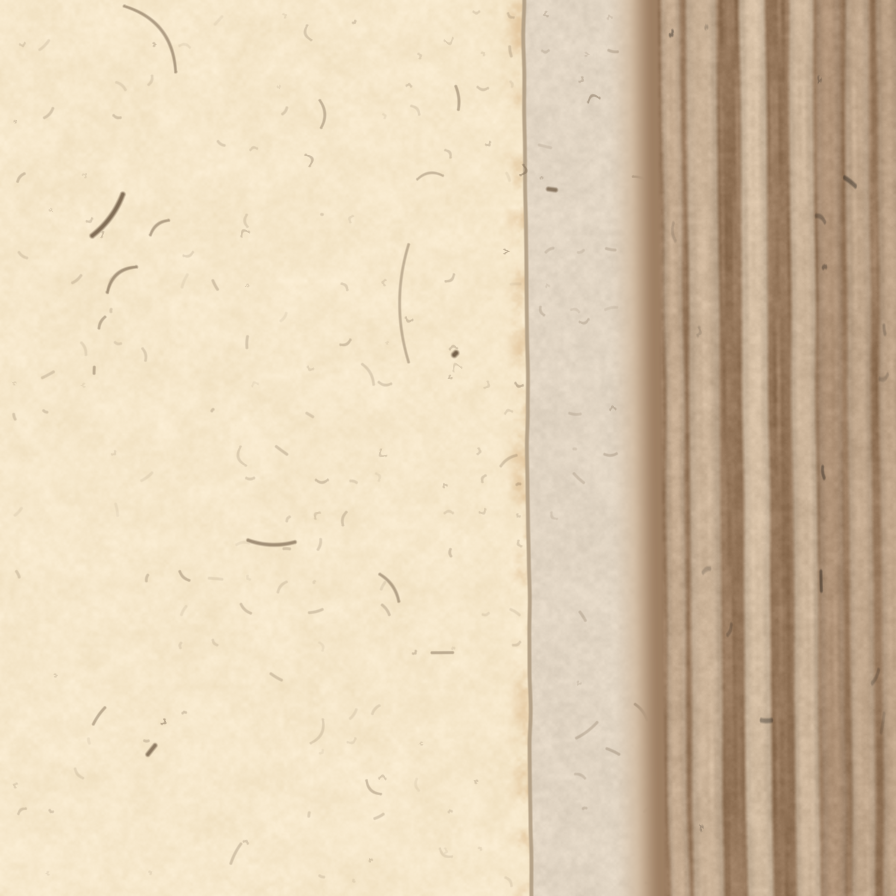
This texture is drawn by a WebGL 2 fragment shader. Its source:

```glsl
#version 300 es
precision highp float;
// Cream fibrous paper beside a pale under-sheet and the brown edges of stacked leaves.
uniform vec2 u_resolution;
out vec4 fragColor;

float hash(vec2 p) {
    vec3 q = fract(p.xyx * 0.1031);
    q += dot(q, q.yzx + 33.33);
    return fract((q.x + q.y) * q.z);
}

float noise(vec2 p) {
    vec2 i = floor(p), f = fract(p);
    f = f * f * (3.0 - 2.0 * f);
    return mix(mix(hash(i), hash(i + vec2(1, 0)), f.x),
               mix(hash(i + vec2(0, 1)), hash(i + vec2(1, 1)), f.x), f.y);
}

float fbm(vec2 p) {
    float sum = 0.0, amp = 0.5;
    for (int i = 0; i < 4; i++) {
        sum += amp * noise(p);
        p = p * 2.03 + 17.0;
        amp *= 0.5;
    }
    return sum;
}

// Distance to a strand from a to b, bowed sideways by bend
float strand(vec2 p, vec2 a, vec2 b, float bend) {
    vec2 along = b - a;
    float len = length(along);
    along /= len;
    vec2 q = vec2(dot(p - a, along), dot(p - a, vec2(-along.y, along.x)));
    float t = clamp(q.x / len, 0.0, 1.0);
    return length(vec2(q.x - t * len, q.y - bend * 4.0 * t * (1.0 - t)));
}

// Small random fibres, one in some cells of a grid
float flecks(vec2 p, float cells, float chance) {
    vec2 id = floor(p * cells), f = fract(p * cells);
    float angle = 6.283 * hash(id + 3.7);
    vec2 center = 0.3 + 0.4 * vec2(hash(id + 11.0), hash(id + 29.0));
    vec2 reach = vec2(cos(angle), sin(angle)) * mix(0.01, 0.2, hash(id + 47.0));
    float d = strand(f, center - reach, center + reach, 0.08 * hash(id + 61.0)) / cells;
    float ink = 1.0 - smoothstep(0.0005, 0.0027, d);
    return ink * step(hash(id + 83.0), chance) * mix(0.3, 1.0, hash(id + 97.0));
}

// Larger fibres: ends, then bow and strength
const vec4 ENDS[11] = vec4[11](
    vec4(0.139, 0.993, 0.196, 0.920), vec4(0.103, 0.737, 0.137, 0.783),
    vec4(0.120, 0.674, 0.152, 0.702), vec4(0.456, 0.727, 0.456, 0.596),
    vec4(0.277, 0.397, 0.329, 0.395), vec4(0.424, 0.359, 0.445, 0.329),
    vec4(0.507, 0.604, 0.509, 0.606), vec4(0.612, 0.789, 0.620, 0.788),
    vec4(0.168, 0.738, 0.188, 0.754), vec4(0.165, 0.158, 0.173, 0.168),
    vec4(0.466, 0.800, 0.494, 0.804));
const vec2 BOW[11] = vec2[11](
    vec2(0.016, 0.55), vec2(-0.004, 0.9), vec2(0.008, 0.6), vec2(-0.010, 0.4),
    vec2(-0.004, 0.65), vec2(0.004, 0.5), vec2(0.0, 1.0), vec2(0.0, 0.8),
    vec2(0.004, 0.5), vec2(0.0, 0.8), vec2(0.005, 0.35));

// Stacked leaves: center, half width, lightness
const vec3 LEAVES[7] = vec3[7](
    vec3(0.749, 0.0105, 0.70), vec3(0.7825, 0.017, 0.85), vec3(0.840, 0.0145, 1.0),
    vec3(0.893, 0.0135, 0.88), vec3(0.923, 0.013, 0.36), vec3(0.956, 0.013, 0.68),
    vec3(0.990, 0.012, 0.60));

void main() {
    vec2 uv = gl_FragCoord.xy / u_resolution;
    float soft = 1.0 / u_resolution.x;
    float lean = uv.x - 0.009 * (1.0 - uv.y);
    float mottle = fbm(uv * 38.0) - 0.47;
    float grain = fbm(uv * 150.0) - 0.47;

    // Under-sheet falling into shadow on its right
    vec3 sheet = vec3(0.885, 0.835, 0.765) + 0.05 * mottle + 0.07 * grain;
    sheet = mix(sheet, vec3(0.80, 0.70, 0.59), 0.8 * smoothstep(0.675, 0.713, lean));
    sheet = mix(sheet, vec3(0.62, 0.50, 0.39), smoothstep(0.700, 0.729, lean));

    // Leaf edges over dark gaps
    float streak = noise(vec2(lean * 230.0, uv.y * 7.0)) - 0.5;
    vec3 stack = vec3(0.585, 0.465, 0.355) + 0.10 * streak;
    for (int i = 0; i < 7; i++) {
        vec3 leaf = LEAVES[i];
        float wobble = 0.003 * (noise(vec2(uv.y * 9.0, float(i) * 7.3)) - 0.5);
        float x = lean - leaf.x + wobble;
        vec3 tone = mix(vec3(0.62, 0.49, 0.38), vec3(0.835, 0.745, 0.64), leaf.z);
        tone *= 1.0 - 0.09 * smoothstep(0.2, 1.0, abs(x) / leaf.y);
        stack = mix(stack, tone + 0.04 * streak,
                    1.0 - smoothstep(-0.003, 0.003, abs(x) - leaf.y));
    }
    stack += 0.09 * grain + 0.05 * mottle;
    stack *= 1.0 - 0.35 * flecks(uv * vec2(1.0, 0.6), 30.0, 0.12);
    vec3 color = mix(sheet, stack, smoothstep(0.731, 0.737, lean));

    // Cream page with a warm, stained rim
    float rim = lean - 0.583 - 0.002 * (noise(vec2(uv.y * 24.0, 5.0)) - 0.5);
    vec3 page = vec3(0.965, 0.907, 0.795) + vec3(0.035, 0.045, 0.065) * (mottle + grain);
    float stain = smoothstep(-0.028, -0.004, rim) * smoothstep(0.35, 0.8, fbm(uv * 45.0 + 9.0));
    page = mix(page, vec3(0.87, 0.74, 0.57), 0.7 * stain);
    color = mix(page, color, smoothstep(-soft, soft, rim));
    color = mix(color, vec3(0.67, 0.59, 0.48),
                0.8 * (1.0 - smoothstep(0.0008, 0.0035, abs(rim - 0.0015))));

    // Scattered and larger fibres
    float paper = 1.0 - smoothstep(0.70, 0.72, lean);
    float ink = max(0.45 * flecks(uv, 13.0, 0.28), 0.28 * flecks(uv + 0.37, 27.0, 0.3));
    for (int i = 0; i < 11; i++) {
        float d = strand(uv, ENDS[i].xy, ENDS[i].zw, BOW[i].x);
        float width = 0.0012 + 0.0028 * BOW[i].y * BOW[i].y;
        ink = max(ink, BOW[i].y * (1.0 - smoothstep(0.2 * width, width + soft, d)));
    }
    color = mix(color, vec3(0.46, 0.38, 0.29), ink * paper);
    fragColor = vec4(clamp(color, 0.0, 1.0), 1.0);
}
```
